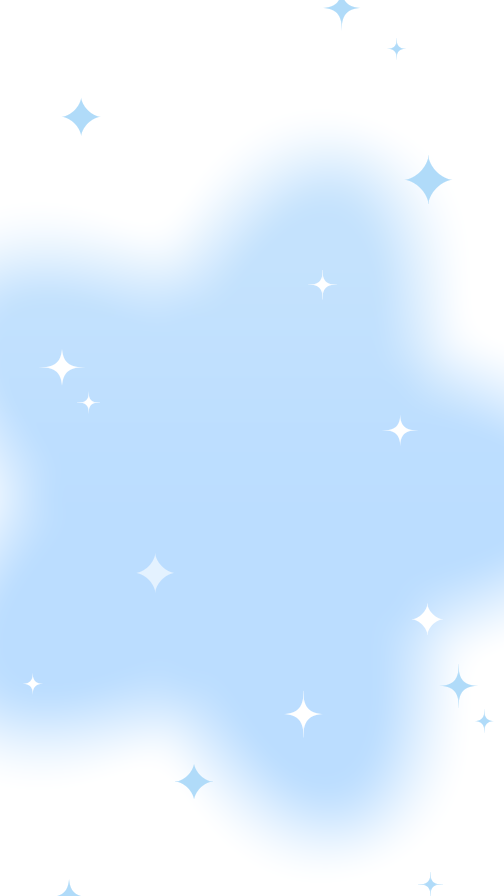
Reproduce this background procedurally as a Shadertoy shader.

```glsl
// Soft blurred pale-blue star on white, scattered with small four-point sparkles.

// Coverage of a concave four-point sparkle; spot = (centre, radius), power sets plumpness
float sparkle(vec2 p, vec3 spot, float power) {
    vec2 q = max(abs(p - spot.xy) / spot.z, 0.004);
    vec2 slope = power * pow(q, vec2(power - 1.0));
    float curve = (pow(q.x, power) + pow(q.y, power) - 1.0) / length(slope);
    float dist = max(curve, q.x + q.y - 1.0) * spot.z;
    return clamp(0.5 - dist * iResolution.x, 0.0, 1.0);
}

// Approximate signed distance to a rounded five-armed star
float roundStar(vec2 p) {
    float angle = 5.0 * atan(p.y, p.x);
    float radius = 0.579 + 0.109 * cos(angle);
    float bend = 0.545 * sin(angle) / radius;
    return (length(p) - radius) / sqrt(1.0 + bend * bend);
}

void mainImage(out vec4 fragColor, in vec2 fragCoord) {
    // Canvas width is one unit
    vec2 p = fragCoord / iResolution.x;

    // Blurred star, slightly paler toward the top
    vec3 starBlue = mix(vec3(0.735, 0.868, 1.0), vec3(0.77, 0.887, 0.992),
                        smoothstep(0.75, 1.35, p.y));
    float glow = 1.0 - smoothstep(-0.115, 0.115, roundStar(p - vec2(0.486, 0.794)));
    vec3 color = mix(vec3(1.0), starBlue, glow);

    // Blue sparkles, the first three plump
    vec3 blueSpots[9] = vec3[9](
        vec3(0.161, 1.546, 0.039), vec3(0.850, 1.421, 0.048), vec3(0.385, 0.227, 0.037),
        vec3(0.678, 1.762, 0.045), vec3(0.787, 1.681, 0.021), vec3(0.910, 0.417, 0.043),
        vec3(0.961, 0.347, 0.023), vec3(0.137, -0.002, 0.044), vec3(0.854, 0.023, 0.024));
    for (int i = 0; i < 9; i++) {
        float power = i < 3 ? 0.64 : 0.46;
        color = mix(color, vec3(0.69, 0.86, 0.975), sparkle(p, blueSpots[i], power));
    }

    // White sparkles, the first two plump and the very first translucent
    vec3 whiteSpots[8] = vec3[8](
        vec3(0.308, 0.641, 0.039), vec3(0.848, 0.549, 0.031), vec3(0.640, 1.213, 0.029),
        vec3(0.123, 1.049, 0.045), vec3(0.176, 0.979, 0.022), vec3(0.794, 0.924, 0.035),
        vec3(0.065, 0.421, 0.023), vec3(0.602, 0.361, 0.046));
    for (int i = 0; i < 8; i++) {
        float power = i < 2 ? 0.64 : 0.46;
        float opacity = i == 0 ? 0.6 : 1.0;
        color = mix(color, vec3(1.0), opacity * sparkle(p, whiteSpots[i], power));
    }

    fragColor = vec4(color, 1.0);
}
```
